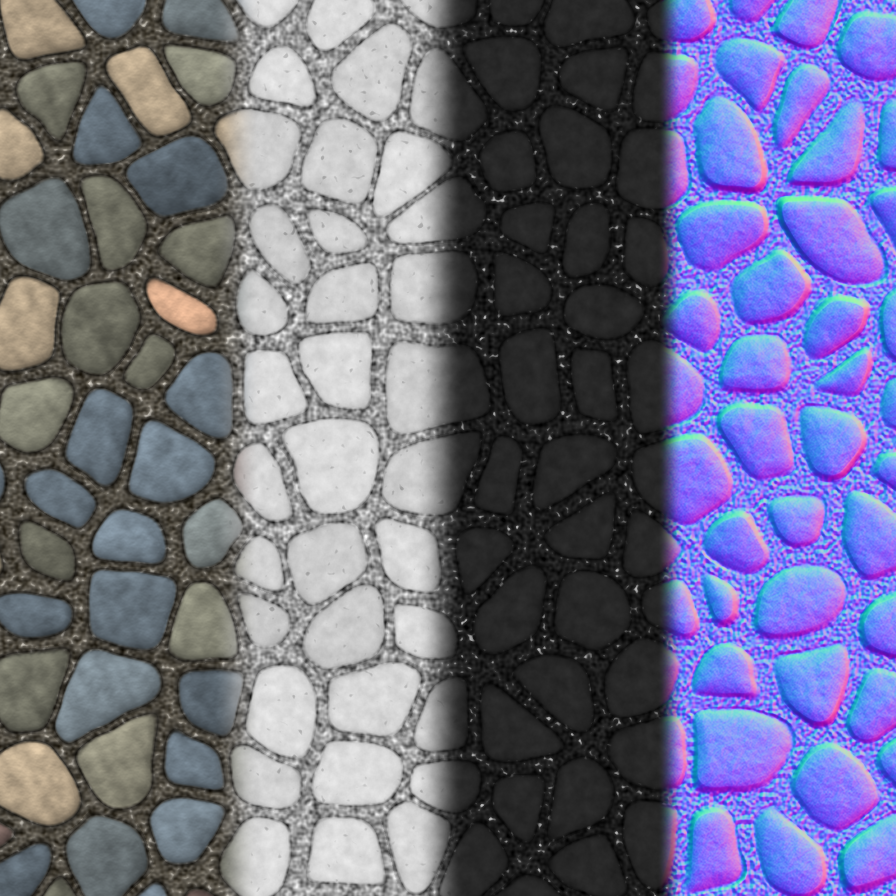
This texture map is drawn by a three.js fragment shader. Its source:

```glsl
// Pebble pavement shown as four vertical map bands: colour, roughness, specular, normal.
#define GRID 11.5
#define JITTER 0.82
#define ROUNDING 13.0
#define GAP_MIN 0.035
#define GAP_RANGE 0.09
#define WARP 0.3
#define RELIEF 0.16
#define TILT 0.34
#define ACCENT_CENTRE vec2(0.211, 0.664)

varying vec2 vUv;

struct Pebble {
  vec2 cell;    // identity of the stone
  vec2 offset;  // position relative to its centre
  float edge;   // distance to its rim, positive inside
};

vec2 hash2(vec2 p) {
  p = vec2(dot(p, vec2(127.1, 311.7)), dot(p, vec2(269.5, 183.3)));
  return fract(sin(p) * 43758.55);
}

float gradientDot(vec2 cell, vec2 corner, vec2 f) {
  return dot(hash2(cell + corner) * 2.0 - 1.0, f - corner);
}

float gradientNoise(vec2 p) {
  vec2 i = floor(p), f = fract(p);
  vec2 u = f * f * f * (f * (f * 6.0 - 15.0) + 10.0);
  vec2 e = vec2(1.0, 0.0);
  return mix(mix(gradientDot(i, e.yy, f), gradientDot(i, e.xy, f), u.x),
             mix(gradientDot(i, e.yx, f), gradientDot(i, e.xx, f), u.x), u.y);
}

float fbm(vec2 p) {
  float sum = 0.0, amplitude = 0.6;
  for (int i = 0; i < 4; i++) {
    sum += amplitude * gradientNoise(p);
    p = mat2(1.6, 1.2, -1.2, 1.6) * p + 7.3;
    amplitude *= 0.55;
  }
  return sum;
}

float gritNoise(vec2 p) {
  return gradientNoise(p * 8.0) + 1.1 * gradientNoise(p * 17.0 + 3.7);
}

vec2 accentCell() { return floor(ACCENT_CENTRE * GRID); }

vec2 stoneCentre(vec2 cell) {
  if (cell == accentCell()) return ACCENT_CENTRE * GRID;
  return cell + 0.5 + JITTER * (hash2(cell) - 0.5);
}

// Voronoi cells whose borders are blended into rounded rims
Pebble pebbleAt(vec2 p) {
  p += WARP * vec2(gradientNoise(p * 0.7), gradientNoise(p * 0.7 + 19.0));
  p += 0.05 * vec2(gradientNoise(p * 2.6 + 5.0), gradientNoise(p * 2.6 + 31.0));
  vec2 home = floor(p), cell = home, nearest = vec2(9.0);
  for (int y = -1; y <= 1; y++)
    for (int x = -1; x <= 1; x++) {
      vec2 c = home + vec2(x, y), r = stoneCentre(c) - p;
      if (dot(r, r) < dot(nearest, nearest)) { nearest = r; cell = c; }
    }
  float sum = 0.0;
  for (int y = -2; y <= 2; y++)
    for (int x = -2; x <= 2; x++) {
      vec2 c = cell + vec2(x, y), r = stoneCentre(c) - p, across = r - nearest;
      if (c != cell)
        sum += exp(-ROUNDING * dot(0.5 * (nearest + r), normalize(across)));
    }
  float gap = GAP_MIN + GAP_RANGE * hash2(cell + 41.0).x;
  return Pebble(cell, -nearest, -log(sum) / ROUNDING - gap);
}

float stoneMask(float edge) { return smoothstep(-0.02, 0.025, edge); }

float heightAt(vec2 p) {
  Pebble s = pebbleAt(p);
  float dome = RELIEF * (1.0 - exp(-9.0 * max(s.edge, 0.0)));
  float slope = TILT * dot(hash2(s.cell + 17.0) - 0.5, s.offset);
  float stone = dome + slope + 0.035 * fbm(p * 4.0);
  return mix(0.035 * gritNoise(p), stone, smoothstep(-0.03, 0.06, s.edge));
}

vec3 stoneColour(Pebble s, vec2 p) {
  vec2 pick = hash2(s.cell + 73.0);
  vec3 tint = mix(vec3(0.40, 0.45, 0.49), vec3(0.49, 0.49, 0.43), smoothstep(0.25, 0.6, pick.x));
  tint = mix(tint, vec3(0.69, 0.62, 0.52), smoothstep(0.76, 0.86, pick.x));
  tint = mix(tint, vec3(0.43, 0.36, 0.34), step(0.94, pick.x));
  if (s.cell == accentCell()) tint = vec3(0.76, 0.60, 0.49);
  float veins = gradientNoise(vec2(p.x + 0.5 * p.y, p.y - 0.5 * p.x) * vec2(6.0, 1.8));
  return tint * (0.84 + 0.34 * pick.y + 0.35 * fbm(p * 4.0) + 0.16 * veins);
}

void main() {
  vec2 p = vUv * GRID;
  Pebble s = pebbleAt(p);
  float mask = stoneMask(s.edge), grain = fbm(p * 5.0), grit = gritNoise(p);
  float sparkle = smoothstep(0.32, 0.8, grit);
  float rim = exp(-abs(s.edge + 0.015) * 32.0);

  // Surface normal from the height field
  float h = heightAt(p), e = 0.02;
  vec2 slope = vec2(heightAt(p + vec2(e, 0.0)) - h, heightAt(p + vec2(0.0, e)) - h) / e;
  vec3 normal = normalize(vec3(-slope, 1.0));

  // Colour band, lit from the upper left
  float light = 0.98 + 0.25 * dot(normal.xy, vec2(-0.5, 0.8));
  vec3 gravel = vec3(0.35, 0.33, 0.29) + 0.28 * grit + 0.2 * sparkle;
  vec3 colour = mix(gravel, stoneColour(s, p), mask) * light * (1.0 - 0.5 * rim);

  // Roughness and specular bands
  float pits = smoothstep(0.3, 0.55, gradientNoise(p * 11.0 + 9.0));
  float pale = 0.79 + 0.08 * hash2(s.cell + 5.0).x + 0.14 * grain - 0.16 * pits;
  float roughness = mix(0.64 + 0.42 * grit, pale, mask) - 0.2 * rim;
  float specular = mix(0.12 + 0.15 * grit + 0.5 * sparkle, 0.155 + 0.07 * grain, mask);
  specular *= 1.0 - 0.55 * rim;

  // Bands joined by soft seams
  vec3 map = mix(colour, vec3(roughness), smoothstep(0.238, 0.29, vUv.x));
  map = mix(map, vec3(specular), smoothstep(0.465, 0.518, vUv.x));
  map = mix(map, normal * 0.5 + 0.5, smoothstep(0.734, 0.762, vUv.x));
  gl_FragColor = vec4(clamp(map, 0.0, 1.0), 1.0);
}
```
